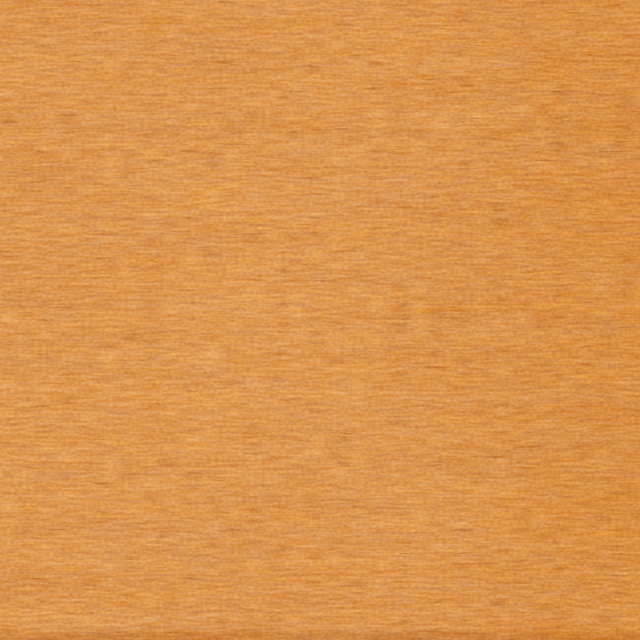
A three.js fragment shader for this texture:

```glsl
varying vec2 vUv;

const vec3 BASE_COLOR = vec3(0.867, 0.591, 0.316);
const vec3 LIGHT_SHIFT = vec3(0.017, 0.024, 0.021);   // per unit of lightness
const vec3 WARM_SHIFT = vec3(0.006, -0.002, -0.021);  // per unit of warmth
const vec3 FIBRE_SHIFT = vec3(-0.080, -0.092, -0.070);
const vec3 EDGE_SHIFT = vec3(-0.020, -0.034, -0.050);
const vec3 RIM_SHIFT = vec3(-0.060, -0.075, -0.070);

// Noise cells across and up the canvas
const vec2 BAND_CELLS = vec2(3.0, 34.0);
const vec2 STREAK_CELLS = vec2(13.0, 117.0);
const vec2 FINE_CELLS = vec2(31.0, 229.0);
const vec2 GRAIN_CELLS = vec2(163.0, 241.0);
const vec2 FIBRE_CELLS = vec2(21.0, 193.0);
const vec2 FLECK_CELLS = vec2(83.0, 141.0);

// Strength of band, streak, fine line and grain
const vec4 LIGHT_WEIGHTS = vec4(0.30, 0.34, 0.78, 0.66);
const vec4 WARM_WEIGHTS = vec4(0.32, 0.48, 0.62, 0.42);

const float WAVE_HEIGHT = 0.003;
const float NOISE_GAIN = 4.6;
const float RIM_HEIGHT = 0.013;

vec2 hashGradient(vec2 cell) {
  vec3 p = fract(cell.xyx * vec3(0.1031, 0.1030, 0.0973));
  p += dot(p, p.yzx + 33.33);
  float angle = 6.28318 * fract((p.x + p.y) * p.z);
  return vec2(cos(angle), sin(angle));
}

float gradientNoise(vec2 p) {
  vec2 cell = floor(p);
  vec2 f = p - cell;
  vec2 u = f * f * f * (f * (f * 6.0 - 15.0) + 10.0);
  vec2 e = vec2(1.0, 0.0);
  float a = dot(hashGradient(cell), f);
  float b = dot(hashGradient(cell + e.xy), f - e.xy);
  float c = dot(hashGradient(cell + e.yx), f - e.yx);
  float d = dot(hashGradient(cell + e.xx), f - e.xx);
  return mix(mix(a, b, u.x), mix(c, d, u.x), u.y);
}

// Layered horizontal streaks with a little isotropic grain
float brushed(vec2 p, float seed, vec4 weights) {
  vec4 layers = vec4(
    gradientNoise(p * BAND_CELLS + seed),
    gradientNoise(p * STREAK_CELLS + seed * 1.7),
    gradientNoise(p * FINE_CELLS + seed * 2.3),
    gradientNoise(p * GRAIN_CELLS + seed * 3.1));
  return dot(layers, weights) * NOISE_GAIN;
}

void main() {
  // Gentle waviness keeps the streaks from being ruler straight
  vec2 p = vUv;
  p.y += WAVE_HEIGHT * gradientNoise(vUv * vec2(5.0, 9.0) + 7.3);
  p.y += 0.5 * WAVE_HEIGHT * gradientNoise(vUv * vec2(34.0, 52.0) + 3.9);

  float lightness = brushed(p, 11.4, LIGHT_WEIGHTS);
  float warmth = brushed(p, 47.8, WARM_WEIGHTS);
  vec3 color = BASE_COLOR + LIGHT_SHIFT * lightness + WARM_SHIFT * warmth;

  // Sparse dark fibres and short flecks
  float fibre = smoothstep(0.30, 0.58, gradientNoise(p * FIBRE_CELLS + 83.2));
  float fleck = smoothstep(0.40, 0.62, gradientNoise(p * FLECK_CELLS + 29.6));
  color += FIBRE_SHIFT * (0.75 * fibre + 0.5 * fleck);

  // Broad shading: deeper towards the right, with a thin lower rim
  float cloud = gradientNoise(vUv * vec2(2.0, 3.0) + 5.5);
  color += LIGHT_SHIFT * 0.5 * cloud;
  color += EDGE_SHIFT * smoothstep(0.55, 1.05, vUv.x + 0.1 * cloud);
  color += RIM_SHIFT * (1.0 - smoothstep(0.3 * RIM_HEIGHT, 1.6 * RIM_HEIGHT, p.y));

  gl_FragColor = vec4(color, 1.0);
}
```
